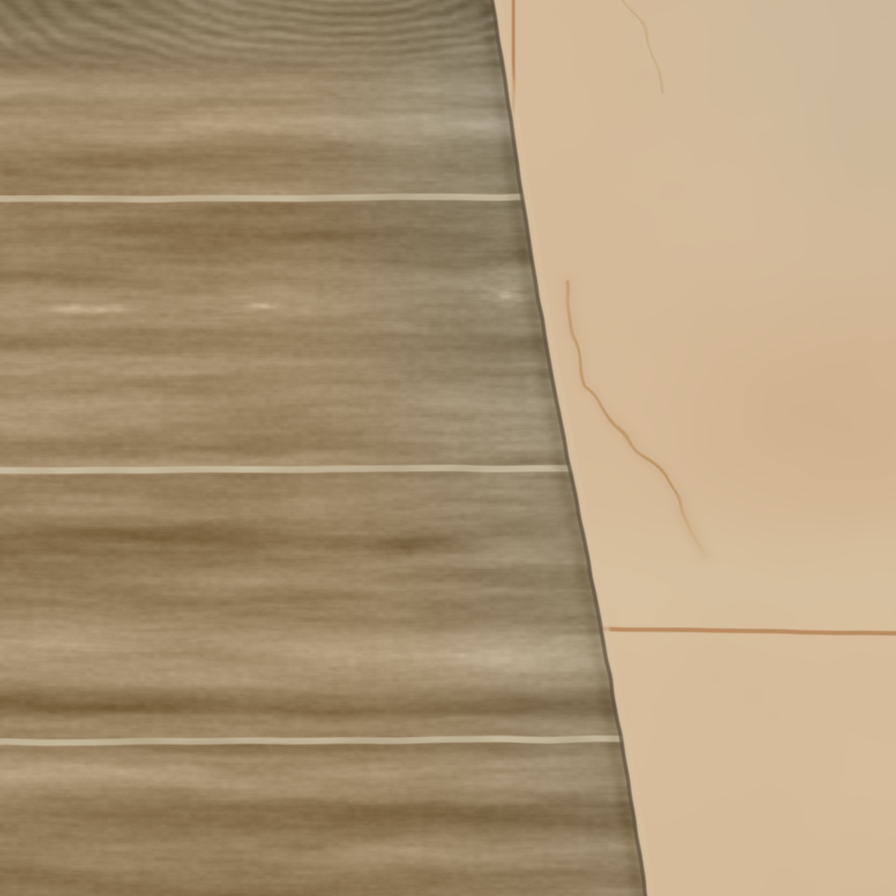
Reproduce this texture procedurally as a WebGL 1 fragment shader.

```glsl
precision highp float;
uniform vec2 u_resolution;

#define SEAM_START 0.173
#define SEAM_STEP 0.303
#define SEAM_WIDTH 0.0036
#define GRAIN_AMOUNT 0.17
#define SPECKLE_AMOUNT 0.055
#define WOOD_COLOR vec3(0.615, 0.525, 0.393)
#define WOOD_GREY vec3(0.565, 0.525, 0.435)
#define SEAM_COLOR vec3(0.79, 0.74, 0.63)
#define TILE_COLOR vec3(0.84, 0.735, 0.605)
#define GROUT_COLOR vec3(0.70, 0.49, 0.32)
#define VEIN_COLOR vec3(0.72, 0.56, 0.37)

float hash(vec2 p) {
  return fract(sin(dot(p, vec2(127.1, 311.7))) * 43758.545);
}

float noise(vec2 p) {
  vec2 i = floor(p), f = fract(p);
  f = f * f * (3.0 - 2.0 * f);
  return mix(mix(hash(i), hash(i + vec2(1, 0)), f.x),
             mix(hash(i + vec2(0, 1)), hash(i + vec2(1, 1)), f.x), f.y);
}

float fbm(vec2 p) {
  float sum = 0.0, amp = 0.5;
  for (int i = 0; i < 4; i++) {
    sum += amp * noise(p);
    p = p * 2.03 + 17.3;
    amp *= 0.5;
  }
  return sum / 0.9375;
}

float bump(float x, float center, float width) {
  float d = (x - center) / width;
  return exp(-d * d);
}

float blob(vec2 p, vec2 center, vec2 size) {
  vec2 d = (p - center) / size;
  return exp(-dot(d, d));
}

float stroke(float d, float halfWidth) {
  float soft = 0.7 / u_resolution.y + 0.0007;
  return 1.0 - smoothstep(halfWidth - soft, halfWidth + soft, abs(d));
}

float segment(vec2 p, vec2 a, vec2 b) {
  vec2 ab = b - a;
  return length(p - a - ab * clamp(dot(p - a, ab) / dot(ab, ab), 0.0, 1.0));
}

vec3 wood(vec2 p, float edge) {
  float board = floor((p.y - SEAM_START) / SEAM_STEP);
  vec2 q = p + vec2(board * 3.7, 0.012 * (fbm(p * vec2(5.0, 9.0)) - 0.5));

  // Long grain, fine fibres and speckle
  float tone = GRAIN_AMOUNT * (fbm(q * vec2(3.5, 42.0)) - 0.5);
  tone += 0.08 * (fbm(q * vec2(14.0, 130.0)) - 0.5);
  tone += SPECKLE_AMOUNT * (fbm(p * vec2(120.0, 190.0)) - 0.5);

  // Broad light and dark bands across the boards
  float y = q.y, left = 1.0 - smoothstep(0.1, 0.55, p.x);
  tone += 0.075 * bump(y, 0.87, 0.035) - 0.07 * bump(y, 0.99, 0.055);
  tone -= 0.05 * bump(y, 0.815, 0.015) + 0.055 * bump(y, 0.735, 0.035);
  tone += 0.035 * bump(y, 0.56, 0.04) - 0.035 * bump(y, 0.615, 0.018);
  tone -= 0.10 * left * bump(y, 0.395, 0.03);
  tone += 0.075 * bump(y, 0.265, 0.022) - 0.085 * bump(y, 0.213, 0.016);
  tone += 0.085 * left * bump(y, 0.135, 0.018) - 0.06 * bump(y, 0.09, 0.02);
  tone -= 0.06 * bump(y, 0.0, 0.025);

  // Arched rings, knot and pale scuffs
  vec2 arch = (p - vec2(0.38, 1.03)) * vec2(0.32, 1.0);
  float rings = sin(length(arch) * 560.0 + 7.0 * fbm(p * 12.0));
  tone += 0.03 * rings * smoothstep(0.90, 0.96, p.y);
  tone -= 0.12 * blob(q, vec2(0.475, 0.392), vec2(0.075, 0.012));
  tone -= 0.09 * blob(q, vec2(0.44, 0.384), vec2(0.022, 0.013)) * fbm(p * 70.0);
  float scuffs = blob(p, vec2(0.10, 0.656), vec2(0.04, 0.005))
               + blob(p, vec2(0.29, 0.659), vec2(0.018, 0.004))
               + blob(p, vec2(0.565, 0.67), vec2(0.025, 0.01));
  tone += 0.22 * scuffs * fbm(p * vec2(60.0, 140.0));

  float grey = smoothstep(0.32, 0.0, edge - p.x) * (0.35 + 0.65 * p.y);
  grey = max(grey, 0.6 * smoothstep(0.84, 1.0, p.y));
  vec3 color = mix(WOOD_COLOR, WOOD_GREY, grey) + tone * vec3(1.0, 1.03, 1.06);

  // Pale joints with a soft shade below
  float joint = p.y - SEAM_START - 0.005 * (p.x - 0.3) + 0.002 * (noise(p * 18.0) - 0.5);
  joint = mod(joint + 0.5 * SEAM_STEP, SEAM_STEP) - 0.5 * SEAM_STEP;
  color -= 0.045 * bump(joint, -0.009, 0.007);
  return mix(color, SEAM_COLOR, stroke(joint, SEAM_WIDTH) * (0.65 + 0.3 * noise(p * 25.0)));
}

vec3 tile(vec2 p, float edge) {
  vec3 color = TILE_COLOR + 0.018 * (fbm(p * 6.0) - 0.5);
  color += vec3(-0.045, -0.015, 0.005) * smoothstep(0.55, 1.0, p.y) * smoothstep(0.6, 1.0, p.x);
  color -= vec3(0.025, 0.035, 0.04) * blob(p, vec2(0.95, 0.53), vec2(0.2, 0.12));
  color += vec3(0.0, 0.015, 0.015) * bump(p.y, 0.35, 0.06);

  // Wandering marble veins
  vec2 v = p + 0.009 * (vec2(noise(p * 38.0), noise(p * 38.0 + 9.0)) - 0.5);
  float vein = segment(v, vec2(0.630, 0.687), vec2(0.641, 0.622));
  vein = min(vein, segment(v, vec2(0.641, 0.622), vec2(0.651, 0.570)));
  vein = min(vein, segment(v, vec2(0.651, 0.570), vec2(0.690, 0.525)));
  vein = min(vein, segment(v, vec2(0.690, 0.525), vec2(0.742, 0.466)));
  vein = min(vein, segment(v, vec2(0.742, 0.466), vec2(0.788, 0.381)));
  float faint = min(segment(v, vec2(0.697, 1.0), vec2(0.727, 0.948)),
                    segment(v, vec2(0.727, 0.948), vec2(0.742, 0.896)));
  float fade = smoothstep(0.36, 0.47, p.y) * (0.4 + 0.4 * noise(p * 30.0));
  color = mix(color, VEIN_COLOR, fade * stroke(vein, 0.0018) + 0.12 * bump(vein, 0.0, 0.009));
  color = mix(color, VEIN_COLOR, 0.3 * stroke(faint, 0.0015));

  // Grout lines
  float across = p.y - 0.298 + 0.015 * (p.x - 0.67) + 0.001 * (noise(p * 30.0) - 0.5);
  color = mix(color, GROUT_COLOR, 0.8 * stroke(across, 0.0024));
  float upright = stroke(p.x - 0.573, 0.0018) * smoothstep(0.865, 0.885, p.y);
  color = mix(color, GROUT_COLOR, 0.85 * upright);

  // Pale strip beside the boards
  float strip = 1.0 - smoothstep(0.006, 0.011, p.x - edge);
  return mix(color, vec3(0.84, 0.76, 0.64), 0.65 * strip);
}

void main() {
  vec2 p = gl_FragCoord.xy / u_resolution;
  float edge = 0.720 - 0.171 * p.y - 0.004 * sin(6.2832 * (p.y - 0.42));
  edge += 0.0015 * (noise(vec2(p.y * 45.0, 3.0)) - 0.5);
  float soft = 0.8 / u_resolution.x + 0.0006;
  float side = p.x - edge;
  vec3 color = mix(wood(p, edge), tile(p, edge), smoothstep(-soft, soft, side));

  // Dark gap and thin shadow along the border
  color -= 0.06 * bump(side, -0.009, 0.009);
  color = mix(color, vec3(0.36, 0.31, 0.24), 0.7 * stroke(side + 0.001, 0.0022));
  gl_FragColor = vec4(clamp(color, 0.0, 1.0), 1.0);
}
```
